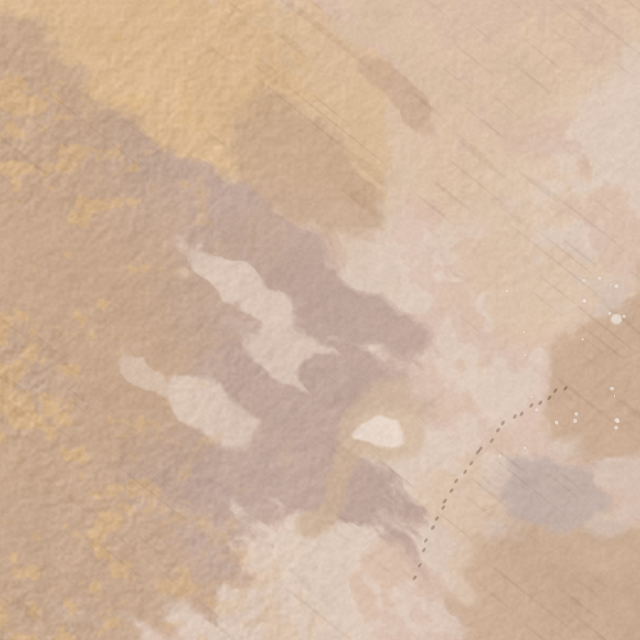
A Shadertoy shader for this texture:

```glsl
float hash(vec2 p) {
    return fract(sin(dot(p, vec2(127.1, 311.7))) * 43758.5453);
}

float noise(vec2 p) {
    vec2 i = floor(p), f = fract(p);
    f = f * f * (3.0 - 2.0 * f);
    return mix(mix(hash(i), hash(i + vec2(1, 0)), f.x),
               mix(hash(i + vec2(0, 1)), hash(i + vec2(1, 1)), f.x), f.y);
}

float fbm(vec2 p) {
    float sum = 0.0, amp = 0.5;
    for (int i = 0; i < 6; i++) {
        sum += amp * noise(p);
        p = mat2(1.6, 1.2, -1.2, 1.6) * p + 7.3;
        amp *= 0.52;
    }
    return sum;
}

// Coordinates along and across the falling diagonal
vec2 slant(vec2 p) {
    return vec2(dot(p, vec2(0.78, -0.62)), dot(p, vec2(0.62, 0.78)));
}

// Ragged stain, its long axis on the falling diagonal
float stain(vec2 p, vec2 centre, vec2 radius, float ragged) {
    float field = 1.0 - length(slant(p - centre) / radius);
    return smoothstep(-0.1, 0.16, field + ragged);
}

float segment(vec2 p, vec2 a, vec2 b) {
    vec2 ab = b - a;
    return length(p - a - ab * clamp(dot(p - a, ab) / dot(ab, ab), 0.0, 1.0));
}

float relief(vec2 p) {
    return noise(p * 75.0) + 0.7 * noise(p * 150.0 + 4.0) + 1.2 * fbm(p * 28.0);
}

void mainImage(out vec4 fragColor, in vec2 fragCoord) {
    vec2 uv = fragCoord / iResolution.xy;
    vec3 cream = vec3(0.875, 0.795, 0.735), rose = vec3(0.82, 0.73, 0.67);
    vec3 peach = vec3(0.855, 0.75, 0.65), tan_ = vec3(0.77, 0.65, 0.55);
    vec3 mauve = vec3(0.745, 0.645, 0.598), ochre = vec3(0.85, 0.715, 0.56);

    // Warped domain and the noises that fray the stains
    vec2 warp = vec2(fbm(uv * 7.0), fbm(uv * 7.0 + 31.0)) - 0.5;
    vec2 p = uv + 0.09 * warp;
    float broad = fbm(p * 5.0 + 11.0) - 0.5;
    float fine = fbm(p * 19.0 + 3.0) - 0.5;
    float streak = fbm(slant(p) * vec2(6.0, 13.0) + 5.0) - 0.5;
    float ragged = 1.1 * streak + 0.7 * broad + 0.5 * fine;

    // Pale ground: a rising cream band, warmer to the upper left
    float side = dot(p - vec2(0.42, 0.0), vec2(-0.87, 0.48));
    float band = smoothstep(0.34, 0.02, abs(side + 0.04) + 0.25 * broad);
    vec3 col = mix(rose, cream, clamp(0.25 + 0.85 * band + 0.9 * streak, 0.0, 1.0));
    float warm = smoothstep(0.0, 0.3, side + 0.55 * (uv.y - 0.62) + 0.5 * broad);
    col = mix(col, peach, 0.9 * warm);
    col = mix(col, peach, 0.6 * smoothstep(0.05, 0.2, fine + broad));
    col = mix(col, vec3(0.83, 0.71, 0.65), 0.5 * smoothstep(0.06, 0.2, streak + fine));

    // Ochre wash at the upper left, tan along the left side
    float wash = stain(p, vec2(0.22, 0.92), vec2(0.25, 0.17), ragged);
    wash = max(wash, 0.6 * stain(p, vec2(0.43, 0.84), vec2(0.2, 0.11), 1.5 * ragged));
    col = mix(col, ochre, 0.9 * wash);
    float left = stain(p, vec2(0.02, 0.28), vec2(0.32, 0.26), ragged);
    left = max(left, stain(p, vec2(0.03, 0.6), vec2(0.18, 0.24), 1.3 * ragged));
    left = max(left, stain(p, vec2(0.04, 0.86), vec2(0.12, 0.12), ragged));
    left = max(left, 0.8 * stain(p, vec2(0.47, 0.72), vec2(0.14, 0.07), 1.3 * ragged));
    left = max(left, 0.7 * stain(p, vec2(0.62, 0.84), vec2(0.07, 0.03), ragged));
    col = mix(col, tan_, 0.9 * left);

    // Mauve mass with pale islands drawn out on the slant
    float mass = stain(p, vec2(0.31, 0.43), vec2(0.34, 0.2), 1.25 * ragged);
    mass = max(mass, stain(p, vec2(0.46, 0.57), vec2(0.2, 0.06), ragged));
    mass = max(mass, stain(p, vec2(0.24, 0.68), vec2(0.2, 0.07), 1.3 * ragged));
    col = mix(col, mix(mauve, tan_, smoothstep(0.36, 0.1, uv.x + 0.6 * broad)), 0.92 * mass);
    float island = stain(p, vec2(0.34, 0.375), vec2(0.075, 0.035), 0.8 * ragged);
    island = max(island, stain(p, vec2(0.46, 0.45), vec2(0.08, 0.04), ragged));
    island = max(island, stain(p, vec2(0.37, 0.57), vec2(0.11, 0.022), ragged));
    island = max(island, 0.7 * stain(p, vec2(0.24, 0.43), vec2(0.05, 0.022), ragged));
    col = mix(col, mix(cream, rose, 0.25), 0.85 * island);
    col = mix(col, mauve, 0.9 * stain(p, vec2(0.52, 0.4), vec2(0.07, 0.03), ragged));

    // Tan corner and grey bruise at the right
    float corner = stain(p, vec2(0.93, 0.05), vec2(0.2, 0.15), ragged);
    corner = max(corner, stain(p, vec2(0.99, 0.43), vec2(0.1, 0.12), ragged));
    col = mix(col, vec3(0.785, 0.67, 0.57), 0.92 * corner);
    float bruise = stain(p, vec2(0.87, 0.22), vec2(0.09, 0.065), 0.7 * ragged);
    col = mix(col, vec3(0.755, 0.68, 0.65), 0.85 * bruise);
    col = mix(col, peach, 0.6 * stain(p, vec2(0.8, 0.55), vec2(0.09, 0.06), ragged));

    // Tan vein ending in a chalky hollow
    float vein = segment(p, vec2(0.49, 0.17), vec2(0.6, 0.3)) + 0.03 * fine;
    col = mix(col, vec3(0.8, 0.69, 0.59), 0.8 * smoothstep(0.03, 0.013, vein));
    col = mix(col, peach * 0.96, 0.75 * stain(p, vec2(0.61, 0.32), vec2(0.06, 0.07), 0.6 * ragged));
    col = mix(col, vec3(0.91, 0.84, 0.79), stain(p, vec2(0.605, 0.31), vec2(0.032), 0.6 * ragged));

    // Golden flakes on the left, thin diagonal scratches on the pale ground
    float flakes = smoothstep(0.08, 0.22, fbm(uv * 38.0 + 9.0) - 0.5 + 0.5 * broad);
    col = mix(col, vec3(0.86, 0.71, 0.51), 0.55 * flakes * smoothstep(0.55, 0.1, uv.x));
    float scratch = noise(slant(uv) * vec2(9.0, 150.0) + 2.0);
    col -= 0.035 * smoothstep(0.72, 0.95, scratch) * smoothstep(0.0, 0.12, broad + 0.04);

    // Trail of small pits and scattered chalk flecks
    for (int i = 0; i < 24; i++) {
        float id = float(i), t = id / 23.0;
        vec2 jitter = vec2(hash(vec2(id, 1.0)), hash(vec2(id, 2.0))) - 0.5;
        vec2 pit = vec2(0.65 + 0.12 * t + 0.115 * t * t, 0.1 + 0.44 * t - 0.145 * t * t);
        vec2 d = uv - pit - 0.008 * jitter;
        float pitSize = length(vec2(dot(d, vec2(0.6, 0.8)), 1.8 * dot(d, vec2(0.8, -0.6))));
        col -= 0.17 * smoothstep(0.006, 0.002, pitSize);
        float size = i == 0 ? 0.011 : 0.0015 + 0.003 * hash(vec2(id, 3.0));
        vec2 fleck = i == 0 ? vec2(0.962, 0.5) : vec2(0.88, 0.43) + jitter * vec2(0.22, 0.3);
        float chip = length(uv - fleck + 0.012 * warp);
        col = mix(col, vec3(0.92, 0.88, 0.85), 0.8 * smoothstep(size, size * 0.5, chip));
    }

    // Plaster relief lit from the upper left, then grain
    float slope = relief(uv + vec2(0.002, -0.002)) - relief(uv - vec2(0.002, -0.002));
    float rough = mix(0.03, 0.07, smoothstep(0.7, 0.2, uv.x)) * (0.8 + broad);
    col -= rough * slope;
    col += 0.05 * fine + 0.025 * (noise(uv * 260.0) - 0.5);
    fragColor = vec4(col, 1.0);
}
```
